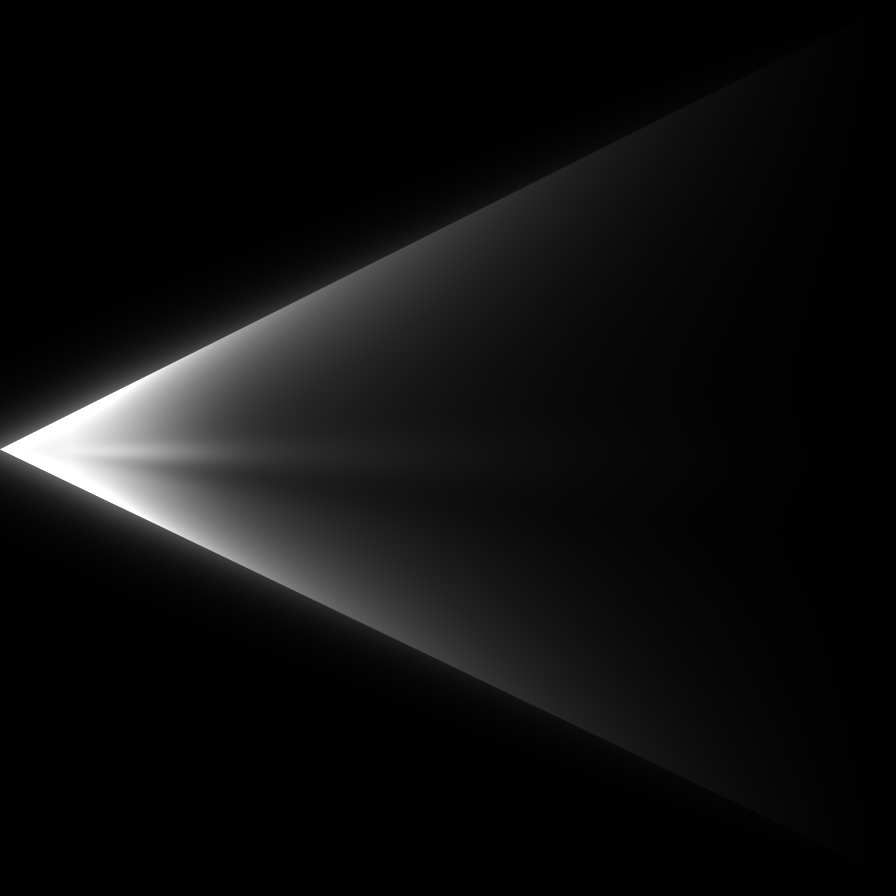
Reproduce this background procedurally as a WebGL 2 fragment shader.

```glsl
#version 300 es
precision highp float;
// A grey cone of light opening to the right from the middle of the left side.
// Falloff curves for its rim and axis are blended across the cone, then
// faint streaks, a thin bright rim and a soft outer halo are added.

uniform vec2 u_resolution;
out vec4 fragColor;

// Brightness along the two slanted sides
float rimLight(float x) {
    return min(1.55 * exp(-3.6 * x) * (1.0 - pow(x, 4.0)), 1.0);
}

// Brightness along the middle: a short hot core and a long tail
float axisLight(float x) {
    float core = 0.6 * exp(-pow(x / 0.19, 3.0));
    float tail = 0.5 * exp(-2.7 * x) * (1.0 - x);
    return min(core + tail, 0.93);
}

// Bell curve of the given centre and width
float bell(float value, float centre, float width) {
    float t = (value - centre) / width;
    return exp(-t * t);
}

void main() {
    vec2 p = gl_FragCoord.xy / u_resolution - vec2(0.0, 0.4985);
    float slope = p.y > 0.0 ? 0.5 : 0.48;

    // Distance inside the rim, and position across the cone from -1 to 1
    float inside = (slope * p.x - abs(p.y)) / sqrt(1.0 + slope * slope);
    float across = p.y / max(slope * p.x, 0.0001);
    float rim = rimLight(p.x);

    // Interior: streaks near the axis, brighter toward the rim
    float streaks = 0.3 * bell(across, -0.03, 0.12) - 0.2 * bell(across, -0.25, 0.14);
    float axis = axisLight(p.x) * (1.0 + streaks * smoothstep(0.04, 0.25, p.x));
    float spread = pow(min(abs(across), 1.0), 2.4);
    float beam = mix(axis, rim, spread);
    beam += 0.2 * rim * exp(-abs(inside) / 0.012) * (1.0 - smoothstep(0.1, 0.4, p.x));

    // Halo just outside the rim
    float halo = 0.4 * rim * exp(min(inside, 0.0) / 0.02);

    float pixel = 1.0 / u_resolution.y;
    float light = mix(halo, beam, smoothstep(-0.7 * pixel, 0.7 * pixel, inside));
    fragColor = vec4(vec3(clamp(light, 0.0, 1.0)), 1.0);
}
```
